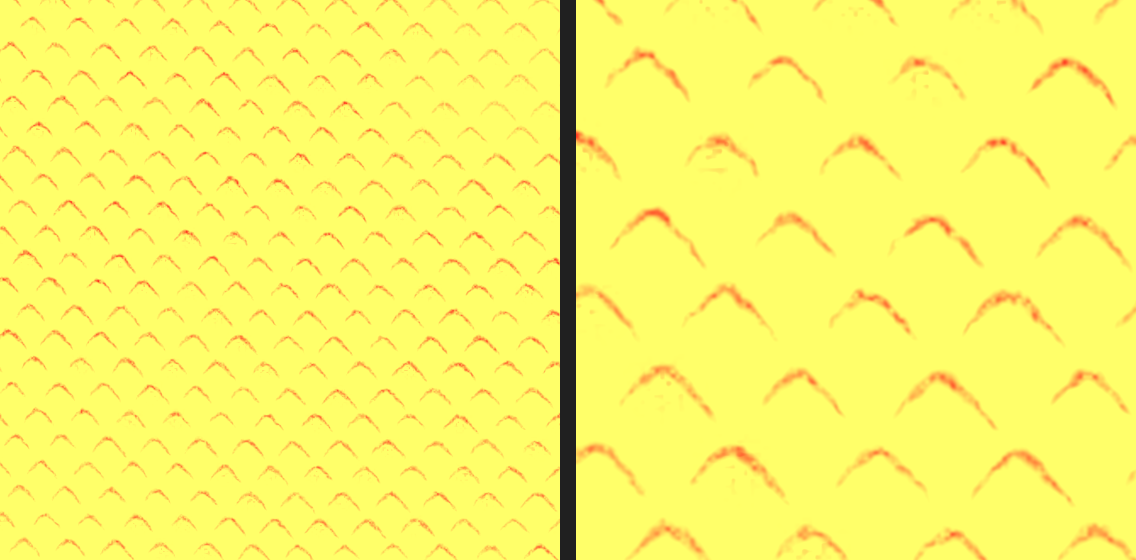
Left: the whole. Right: its middle third, enlarged.
A Shadertoy shader for this pattern:

```glsl
// Staggered rows of worn red-orange arches, like faint scales, on a yellow ground.

float hash(vec2 p) {
    vec3 q = fract(p.xyx * 0.1031);
    q += dot(q, q.yzx + 33.33);
    return fract((q.x + q.y) * q.z);
}

float noise(vec2 p) {
    vec2 i = floor(p), f = fract(p);
    f = f * f * (3.0 - 2.0 * f);
    return mix(mix(hash(i), hash(i + vec2(1, 0)), f.x),
               mix(hash(i + vec2(0, 1)), hash(i + vec2(1, 1)), f.x), f.y);
}

// Ink of one arch; q is measured from its peak, y pointing down.
float arch(vec2 q, vec2 grainPos, vec2 cell, float pixel) {
    // Rounded peak running out into two straight legs
    float bend = sqrt(q.x * q.x + 0.0001);
    float slope = 1.25 * q.x / bend;
    float wobble = 0.0045 * (noise(grainPos * 130.0) - 0.5);
    float d = (q.y - 1.25 * (bend - 0.01) + wobble) / sqrt(1.0 + slope * slope);

    // The right leg reaches further than the left
    float along = abs(q.x) / (q.x < 0.0 ? 0.025 : 0.031);
    along += 0.3 * (hash(cell + 7.3) - 0.5);
    float width = mix(0.0030, 0.0018, smoothstep(0.1, 0.8, along)) + 0.25 * pixel;
    float stroke = exp(-d * d / (width * width));
    stroke *= 1.0 - 0.3 * smoothstep(0.1, 0.75, along);
    stroke *= 1.0 - smoothstep(0.75, 1.05, along);
    stroke *= 1.0 - 0.25 * smoothstep(0.002, 0.012, -q.x);

    // Broken, grainy ink
    float grain = 0.1 + 1.1 * noise(grainPos * 330.0) + 0.5 * noise(grainPos * 120.0);
    float ink = max(stroke * grain - 0.07, 0.0);

    // Crumbs scattered beneath some arches
    float below = length(q - vec2(0.002, 0.010)) / 0.011;
    float crumbs = smoothstep(0.66, 0.95, noise(grainPos * 260.0 + 40.0));
    return ink + 0.4 * crumbs * exp(-below * below) * step(0.72, hash(cell + 19.7));
}

void mainImage(out vec4 fragColor, in vec2 fragCoord) {
    vec2 p = fragCoord / iResolution.y;
    p.y = 1.0 - p.y;

    // Rows sag to the right, columns spread apart there
    float spread = max(p.x - 0.39, 0.0);
    float u = p.x - 0.077 * spread * spread;
    float v = p.y - 0.0326 - 0.0115 * smoothstep(0.0, 0.6, p.x);

    // Brick layout that drifts sideways and tightens down the canvas
    float rowPos = v / 0.0466 + 0.2;
    float row = floor(rowPos);
    float pitch = 0.0846 - 0.00016 * row;
    float colPos = (u - 0.056 - 0.0034 * row) / pitch + 0.5 * mod(row, 2.0) + 0.5;
    vec2 cell = vec2(floor(colPos), row);
    vec2 q = vec2((fract(colPos) - 0.5) * pitch, (fract(rowPos) - 0.2) * 0.0466);
    q += 0.003 * (vec2(hash(cell + 3.1), hash(cell + 11.9)) - 0.5);

    // Uneven wear: each arch differs, the upper right and lower edge are paler
    float strength = mix(0.46, 0.64, hash(cell + 0.5));
    strength *= 0.9 + 0.2 * noise(p * 5.0);
    strength *= 1.0 - 0.4 * smoothstep(0.6, 0.8, p.x) * (1.0 - smoothstep(0.2, 0.35, p.y));
    strength *= 1.0 - 0.2 * smoothstep(0.6, 0.85, p.y);

    float ink = arch(q, p, cell, 1.0 / iResolution.y) * strength;
    vec3 color = mix(vec3(1.0, 1.0, 0.41), vec3(1.0, 0.15, 0.1), clamp(ink, 0.0, 1.0));
    fragColor = vec4(color, 1.0);
}
```
